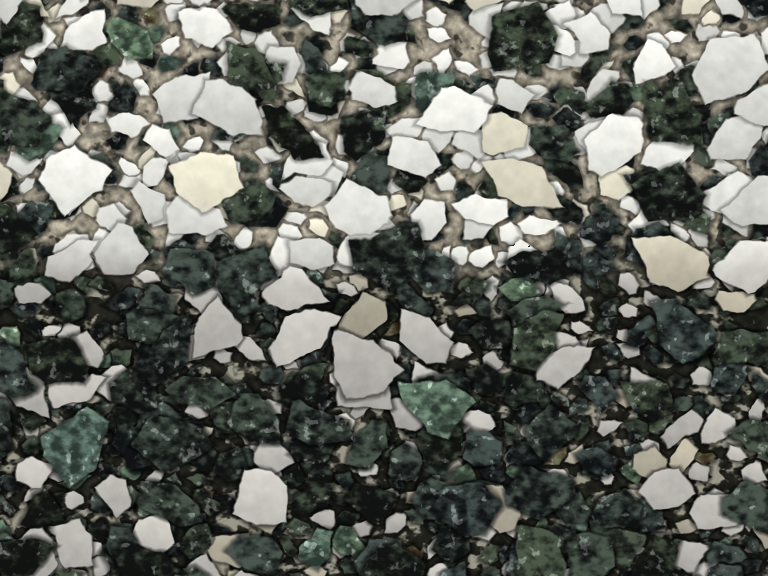
Give the GLSL for this texture, as a Shadertoy shader.

```glsl
#define LAYERS 4
#define SMALLEST 0.042
#define LARGEST 0.130
#define SOFTNESS 0.0022
#define SHADOW_LINE 0.55
#define WHITE_SHARE_SUN 0.60
#define WHITE_SHARE_SHADE 0.31
#define WHITE_SUN vec3(0.94, 0.94, 0.915)
#define WHITE_SHADE vec3(0.77, 0.76, 0.735)
#define MORTAR_SUN vec3(0.67, 0.64, 0.57)
#define STONE_DARK vec3(0.065, 0.07, 0.07)
#define STONE_LIGHT vec3(0.31, 0.335, 0.30)

vec3 hash3(vec3 p) {
    p = fract(p * vec3(0.1031, 0.1030, 0.0973));
    p += dot(p, p.yxz + 33.33);
    return fract((p.xxy + p.yxx) * p.zyx);
}

float noise(vec2 p) {
    vec2 i = floor(p), f = fract(p);
    f = f * f * (3.0 - 2.0 * f);
    float low = mix(hash3(vec3(i, 5.0)).x, hash3(vec3(i + vec2(1, 0), 5.0)).x, f.x);
    float high = mix(hash3(vec3(i + vec2(0, 1), 5.0)).x, hash3(vec3(i + 1.0, 5.0)).x, f.x);
    return mix(low, high, f.y);
}

float fbm(vec2 p) {
    float sum = 0.0, amp = 0.55;
    for (int i = 0; i < 3; i++) {
        sum += amp * noise(p);
        p = mat2(1.6, 1.2, -1.2, 1.6) * p + 17.3;
        amp *= 0.5;
    }
    return sum;
}

// Angular chip: six jittered half-planes, mostly lying flat
float chipDistance(vec2 p, vec3 rnd, vec3 key) {
    float turn = (rnd.x - 0.5) * 2.0;
    p = mat2(cos(turn), -sin(turn), sin(turn), cos(turn)) * p;
    float stretch = mix(1.05, 1.9, rnd.y);
    p.y *= stretch;
    float d = -1.0;
    for (int i = 0; i < 6; i++) {
        vec3 side = hash3(key + vec3(0.0, 0.0, 11.0 + float(i)));
        float a = (float(i) + 0.75 * side.x) * 1.0472;
        d = max(d, dot(p, vec2(cos(a), sin(a))) - mix(0.34, 0.54, side.y));
    }
    return d / sqrt(stretch);
}

// Sunlit amount: a ragged shadow edge crosses the canvas
float sunlight(vec2 p) {
    float edge = SHADOW_LINE + 0.12 * (fbm(p * 7.0) - 0.5);
    return smoothstep(edge - 0.06, edge + 0.06, p.y);
}

vec3 mortarColor(vec2 p, float sun) {
    float grit = fbm(p * 85.0);
    vec3 lit = MORTAR_SUN * mix(0.55, 1.35, grit);
    lit *= mix(0.4, 1.0, smoothstep(0.22, 0.38, fbm(p * 48.0 + 9.0)));
    float fleck = smoothstep(0.48, 0.66, fbm(p * vec2(50.0, 65.0) + 31.0));
    vec3 shade = mix(vec3(0.13, 0.13, 0.11) * (0.5 + grit), vec3(0.60, 0.59, 0.53), fleck);
    return mix(shade, lit, sun);
}

vec3 whiteColor(vec2 p, vec2 local, vec3 rnd, float sun) {
    vec3 tint = mix(vec3(1.0), vec3(0.96, 0.94, 0.87), step(0.85, rnd.z));
    float tone = mix(0.86, 1.04, rnd.x) + 0.12 * (fbm(p * 60.0) - 0.5);
    tone += 0.16 * local.y;
    return tint * mix(WHITE_SHADE, WHITE_SUN, sun) * tone;
}

vec3 darkColor(vec2 p, vec2 local, vec3 rnd) {
    float mottle = fbm(p * vec2(62.0, 80.0) + rnd.xy * 40.0);
    float tone = smoothstep(0.2, 0.85, mottle + 0.35 * (rnd.y - 0.5) + 0.2 * local.y);
    vec3 color = mix(STONE_DARK, STONE_LIGHT, tone);
    color *= mix(vec3(0.93, 1.0, 1.07), vec3(0.98, 1.05, 0.92), rnd.x);
    // Glints, and a few pale green or brown stones
    color += 0.25 * smoothstep(0.62, 0.78, fbm(p * 75.0 + 70.0));
    color = mix(color, color * 1.2 + vec3(0.10, 0.14, 0.11), step(0.91, rnd.z));
    return mix(color, color + vec3(0.16, 0.11, 0.05), step(rnd.z, 0.03));
}

void mainImage(out vec4 fragColor, in vec2 fragCoord) {
    vec2 p = fragCoord / iResolution.y;
    float soft = max(SOFTNESS, 0.8 / iResolution.y);
    float sun = sunlight(p);
    vec3 color = mortarColor(p, sun);
    vec2 ragged = p + 0.012 * (vec2(fbm(p * 38.0), fbm(p * 38.0 + 50.0)) - 0.5);

    // Paint chips from the smallest layer to the largest
    for (int layer = 0; layer < LAYERS; layer++) {
        float rank = float(layer) / float(LAYERS - 1);
        float size = mix(SMALLEST, LARGEST, rank);
        float presence = mix(0.9, 0.42, rank);
        vec2 q = ragged / size + 7.37 * float(layer + 1);
        float nearest = 9.0, second = 9.0;
        vec2 local = vec2(0.0);
        vec3 chipKey = vec3(0.0);

        for (int k = 0; k < 9; k++) {
            vec2 cell = floor(q) + vec2(k % 3, k / 3) - 1.0;
            vec3 key = vec3(cell, 40.0 * float(layer));
            vec3 place = hash3(key + vec3(0.0, 0.0, 1.0));
            if (place.z > presence) continue;
            vec2 offset = q - cell - 0.5 - 0.6 * (place.xy - 0.5);
            float d = chipDistance(offset, hash3(key + vec3(0.0, 0.0, 2.0)), key);
            second = min(second, max(d, nearest));
            if (d < nearest) { nearest = d; local = offset; chipKey = key; }
        }

        // Keep a thin gap between neighbours, darken the rim below
        float d = size * max(nearest, 0.03 - 0.5 * (second - nearest));
        float rim = 1.0 - smoothstep(0.0, 0.010, d);
        color *= 1.0 - rim * mix(0.55, 0.35, sun);

        vec3 rnd = hash3(chipKey + vec3(0.0, 0.0, 3.0));
        float kind = hash3(chipKey + vec3(0.0, 0.0, 4.0)).x;
        vec2 center = p - local * size;
        float whiteShare = mix(WHITE_SHARE_SHADE, WHITE_SHARE_SUN, sunlight(center));
        vec3 chip = kind < whiteShare ? whiteColor(p, local, rnd, sun) : darkColor(p, local, rnd);
        color = mix(color, chip, 1.0 - smoothstep(-soft, soft, d));
    }
    fragColor = vec4(clamp(color, 0.0, 1.0), 1.0);
}
```
